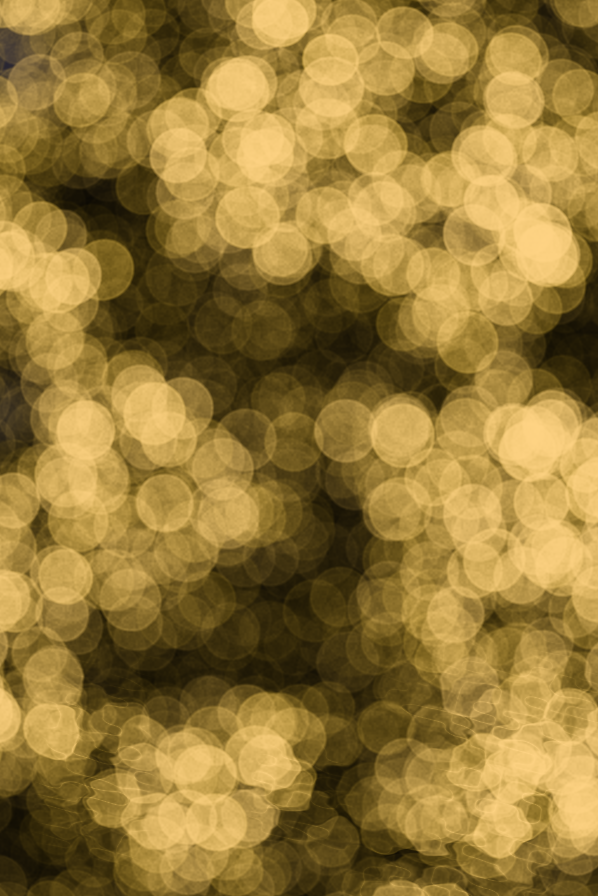
Reproduce this background procedurally as a Shadertoy shader.

```glsl
const float CELL = 0.05;
const int LAYERS = 7;

// Light and dark regions: centre, radius, gain
const vec4 REGIONS[11] = vec4[11](
    vec4(0.365, 0.46, 0.07, -0.92), vec4(0.385, 0.59, 0.04, -0.75),
    vec4(0.20, 0.24, 0.07, -0.75), vec4(0.02, 0.04, 0.06, -0.85),
    vec4(0.12, 0.78, 0.06, -0.60), vec4(0.66, 0.95, 0.05, -0.90),
    vec4(0.00, 0.94, 0.06, -0.95), vec4(0.48, 0.57, 0.04, -0.65),
    vec4(0.45, 0.06, 0.13, 0.60), vec4(0.63, 0.78, 0.08, 0.50),
    vec4(0.38, 0.94, 0.10, 0.45));

vec3 hash3(vec3 p) {
    p = fract(p * vec3(0.1031, 0.1030, 0.0973));
    p += dot(p, p.yxz + 33.33);
    return fract((p.xxy + p.yxx) * p.zyx);
}

float noise(vec2 p, float seed) {
    vec2 i = floor(p), f = fract(p);
    f = f * f * (3.0 - 2.0 * f);
    float a = hash3(vec3(i, seed)).x;
    float b = hash3(vec3(i + vec2(1, 0), seed)).x;
    float c = hash3(vec3(i + vec2(0, 1), seed)).x;
    float d = hash3(vec3(i + vec2(1, 1), seed)).x;
    return mix(mix(a, b, f.x), mix(c, d, f.x), f.y);
}

mat2 rotation(float angle) {
    float c = cos(angle), s = sin(angle);
    return mat2(c, s, -s, c);
}

float regionGain(vec2 p) {
    float gain = mix(0.2, 1.52, smoothstep(0.2, 0.8, noise(rotation(0.5) * p * vec2(7.0, 11.0), 3.0)));
    for (int i = 0; i < 11; i++) {
        vec2 q = (p - REGIONS[i].xy) / REGIONS[i].z;
        gain *= 1.0 + REGIONS[i].w * exp(-dot(q, q));
    }
    return gain;
}

// Soft disc with a thin bright rim
float disc(float d, float radius) {
    float fill = 1.0 - smoothstep(radius - 0.0025, radius + 0.0012, d);
    float rim = (d - radius + 0.0025) / 0.0014;
    return fill * (0.9 + 0.1 * d / radius) + 0.25 * exp(-rim * rim);
}

// One jittered grid of discs: x = light, y = light weighted by warmth
vec2 discLayer(vec2 p, float layer, vec2 middle) {
    mat2 turn = rotation(layer * 0.83 + 0.2);
    vec2 offset = vec2(3.17, 5.71) * (layer + 1.0);
    vec2 grid = turn * p / CELL + offset;
    vec2 sum = vec2(0.0);
    for (int y = -1; y <= 1; y++)
    for (int x = -1; x <= 1; x++) {
        vec2 id = floor(grid) + vec2(x, y);
        vec3 place = hash3(vec3(id + 50.0, layer * 7.0 + 1.0));
        vec3 look = hash3(vec3(id + 90.0, layer * 5.0 + 2.0));
        vec2 centre = (id + place.xy - offset) * CELL * turn;
        vec2 delta = p - centre;
        // Lens vignetting narrows discs away from the middle
        vec2 outward = centre - middle;
        float reach = length(outward);
        vec2 axis = outward / max(reach, 0.001);
        delta += axis * dot(delta, axis) * 0.5 * reach * reach;
        float radius = mix(0.031, 0.037, place.z);
        float d = length(delta);
        if (d > radius + 0.004) continue;
        float power = 0.1 + pow(look.x, 4.0);
        float light = power * regionGain(centre) * disc(d, radius);
        sum += light * vec2(1.0, look.y);
    }
    return sum;
}

// Gold ramp from exposure and warmth
vec3 goldTone(float light, float warmth) {
    float r = 1.0 - exp(-light);
    float g = r * (0.77 + 0.06 * r);
    float b = 0.01 + 0.47 * pow(r, mix(1.35, 2.15, warmth)) + 0.04 * pow(r, 8.0);
    return vec3(r, g, b);
}

void mainImage(out vec4 fragColor, in vec2 fragCoord) {
    vec2 p = fragCoord / iResolution.y;
    vec2 middle = 0.5 * iResolution.xy / iResolution.y;

    // Patches of wrinkled refraction near the bottom
    float ripple = (1.0 - smoothstep(0.17, 0.33, p.y)) * smoothstep(0.35, 0.65, noise(p * 9.0, 11.0));
    vec2 wave = rotation(0.25) * p * vec2(40.0, 95.0);
    float bend = noise(wave, 12.0);
    vec2 lensed = p + ripple * 0.013 * (vec2(bend, noise(wave, 13.0)) - 0.5);

    vec2 sum = vec2(0.0);
    for (int i = 0; i < LAYERS; i++) sum += discLayer(lensed, float(i), middle);

    float light = 0.03 + 0.485 * sum.x;
    float glint = pow(1.0 - abs(2.0 * bend - 1.0), 9.0);
    light *= 1.0 + ripple * (0.45 * glint - 0.08);

    // Fine grain
    light *= 1.0 + 0.16 * (noise(p * 380.0, 21.0) - 0.5);
    vec3 color = goldTone(light, sum.y / max(sum.x, 0.001));

    // Cool dusk in the left edge gaps
    vec2 top = (p - vec2(0.0, 0.94)) / 0.06;
    vec2 side = (p - vec2(0.0, 0.54)) / 0.04;
    float dusk = exp(-dot(top, top)) + 0.5 * exp(-dot(side, side));
    color += vec3(0.0, 0.03, 0.2) * dusk * (1.0 - color.r);
    fragColor = vec4(color, 1.0);
}
```
